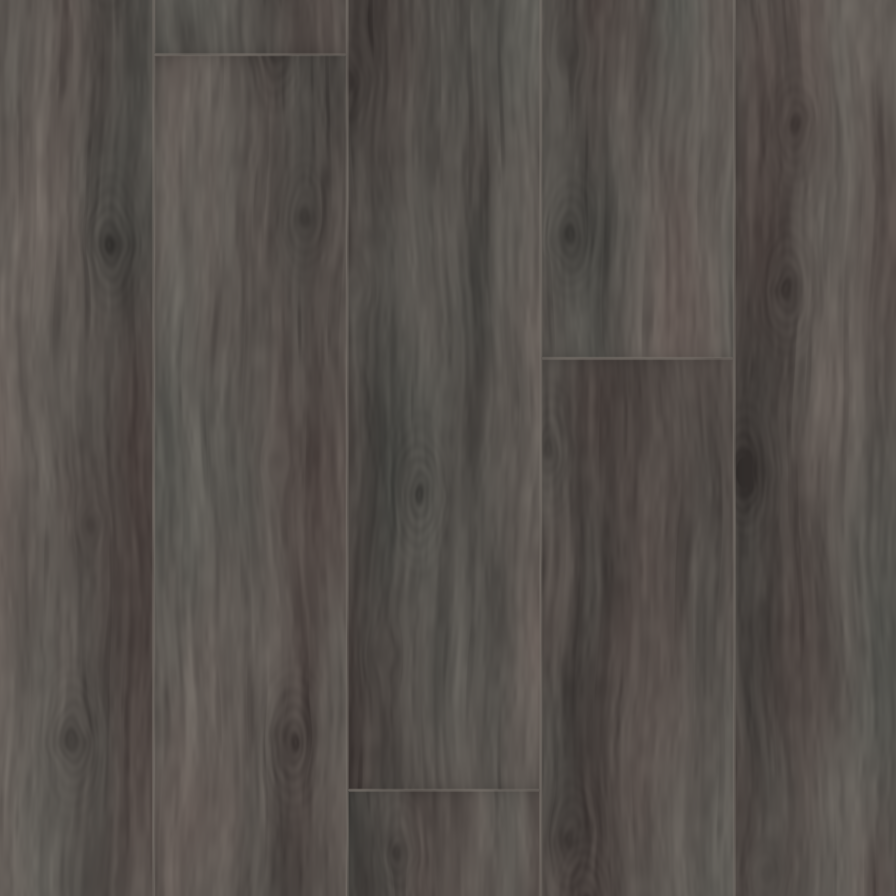
This texture is drawn by a Shadertoy shader. Its source:

```glsl
// Grey-brown wood planks standing upright, with staggered end joints and pale bevels.
// Each board layers stretched value noise for grain, a soft dark heartwood band,
// and scattered knots that bend the grain and carry faint elongated rings.

const float PLANK_WIDTH = 0.2160;
const float FIRST_SEAM  = 0.1715;
const float SEAM_HALF   = 0.0016;
const float KNOT_GAP    = 0.27;

const vec3 DARK_WOOD  = vec3(0.195, 0.180, 0.172);
const vec3 LIGHT_WOOD = vec3(0.450, 0.430, 0.405);
const vec3 RED_TINT   = vec3(0.026, -0.006, -0.004);
const vec3 BEVEL      = vec3(0.450, 0.425, 0.400);

// Per plank: height of the end joint (negative for none), centre of the dark band
const vec2 PLANKS[5] = vec2[5](vec2(-1.0, 0.80), vec2(0.939, 0.72),
    vec2(0.118, 0.17), vec2(0.600, 0.25), vec2(-1.0, 0.12));

float hash(vec2 p) {
    vec3 q = fract(p.xyx * 0.1031);
    q += dot(q, q.yzx + 33.33);
    return fract((q.x + q.y) * q.z);
}

float noise(vec2 p) {
    vec2 i = floor(p), f = fract(p);
    f = f * f * (3.0 - 2.0 * f);
    return mix(mix(hash(i), hash(i + vec2(1, 0)), f.x),
               mix(hash(i + vec2(0, 1)), hash(i + vec2(1, 1)), f.x), f.y);
}

float fbm(vec2 p) {
    float sum = 0.0, amp = 0.55;
    for (int i = 0; i < 3; i++) {
        sum += amp * noise(p);
        p = p * 2.1 + 13.7;
        amp *= 0.5;
    }
    return sum;
}

float line(float d, float halfWidth, float aa) {
    return 1.0 - smoothstep(halfWidth - aa, halfWidth + aa, abs(d));
}

// p: x from the plank's left edge, y up the canvas
vec3 wood(vec2 p, float bandCentre, float seed) {
    vec2 shift = vec2(seed * 7.31, seed * 3.17);
    vec2 grain = p;
    grain.x += 0.004 * sin(p.y * 9.0 + seed) + 0.002 * sin(p.y * 23.0 + p.x * 30.0 + seed * 2.0);

    // Knots: dark core, soft halo, rings, and grain flowing around them
    float knots = 0.0, rings = 0.0;
    for (int k = -1; k <= 1; k++) {
        float cell = floor(p.y / KNOT_GAP) + float(k);
        vec2 key = vec2(cell + 20.0, seed * 5.0 + 3.0);
        float strength = hash(key + 31.0);
        float size = mix(0.007, 0.014, hash(key + 57.0));
        vec2 centre = vec2(PLANK_WIDTH * (bandCentre + 0.45 * (hash(key) - 0.5)),
                           (cell + hash(key + 11.0)) * KNOT_GAP);
        vec2 d = p - centre;
        d.x += 0.006 * (noise(p * 45.0 + shift) - 0.5);
        float core = length(d / vec2(size, size * 1.5));
        float halo = length(d / vec2(0.035, 0.085));
        grain.x -= 0.75 * d.x * exp(-0.2 * core * core);
        knots += strength * (0.34 * exp(-core * core) + 0.16 * exp(-2.0 * halo * halo));
        rings += strength * sin(halo * 32.0 + 3.0 * noise(p * 30.0)) * exp(-1.5 * halo * halo);
    }

    // Broad shading
    vec2 g = grain + shift;
    float u = (grain.x / PLANK_WIDTH - bandCentre) / 0.26;
    float tone = 0.64 + 0.08 * (hash(vec2(seed, 4.0)) - 0.5);
    tone -= 0.30 * exp(-u * u) * (0.35 + fbm(g * vec2(9.0, 4.0)));
    tone += 0.50 * (fbm(g * vec2(15.0, 3.0) + 5.0) - 0.48);

    // Streaks, fibres and dark pores
    tone += 0.24 * (noise(g * vec2(62.0, 4.0)) - 0.5);
    tone += 0.22 * (noise(g * vec2(165.0, 11.0)) - 0.5);
    tone += 0.13 * (noise(g * vec2(260.0, 45.0)) - 0.5);
    tone -= 0.13 * smoothstep(0.72, 0.95, noise(g * vec2(115.0, 7.0) + 40.0));
    tone -= knots - 0.06 * rings;

    float red = fbm(g * vec2(11.0, 2.5) + 70.0) - 0.42;
    return mix(DARK_WOOD, LIGHT_WOOD, clamp(tone, 0.0, 1.0)) + RED_TINT * red * 1.6;
}

void mainImage(out vec4 fragColor, in vec2 fragCoord) {
    vec2 uv = fragCoord / iResolution.xy;
    float aa = 1.0 / iResolution.y;

    // Plank and board lookup
    float column = floor((uv.x - FIRST_SEAM) / PLANK_WIDTH) + 1.0;
    float x = uv.x - FIRST_SEAM - (column - 1.0) * PLANK_WIDTH;
    vec2 plank = PLANKS[clamp(int(column), 0, 4)];
    float board = step(plank.x, uv.y);
    vec3 color = wood(vec2(x, uv.y), plank.y, column * 2.0 + board + 1.0);

    // Shading beside the seams, then the worn pale bevels
    float side = min(x, PLANK_WIDTH - x);
    float end = uv.y - plank.x;
    color *= 1.0 - 0.12 * exp(-x / 0.006) - 0.10 * exp(-abs(end) / 0.007);
    float wear = 0.45 + 0.4 * noise(vec2(column * 9.0, uv.y * 14.0));
    float endWear = 0.45 + 0.4 * noise(vec2(uv.x * 30.0, column * 5.0));
    float bevel = max(line(side, SEAM_HALF, aa) * wear, line(end, SEAM_HALF, aa) * endWear);
    fragColor = vec4(mix(color, BEVEL, bevel), 1.0);
}
```
